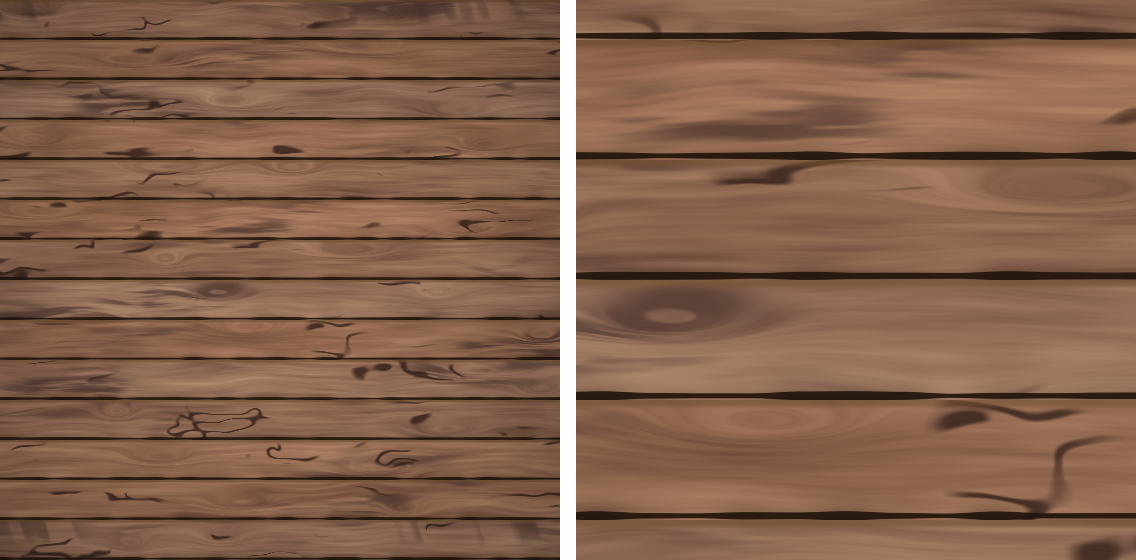
Left, the full canvas; right, a detail of the centre.
Give the GLSL for this texture, as a WebGL 1 fragment shader.

```glsl
precision highp float;
// Weathered wooden wall: fourteen full-width horizontal planks with dark seams.
// Stretched noise makes the grain, which bends around scattered knots;
// masked noise adds stains, cracks and saw marks that differ on every plank.
uniform vec2 u_resolution;

const float PLANKS = 14.0;
const vec3 DARK_WOOD = vec3(0.31, 0.20, 0.15);
const vec3 MID_WOOD = vec3(0.54, 0.385, 0.30);
const vec3 LIGHT_WOOD = vec3(0.73, 0.56, 0.44);
const vec3 STAIN = vec3(0.27, 0.185, 0.165);
const vec3 CRACK = vec3(0.17, 0.10, 0.08);
const vec3 SEAM = vec3(0.13, 0.08, 0.045);
const vec3 LIP = vec3(0.43, 0.30, 0.18);

float hash(vec2 p) {
  return fract(sin(dot(p, vec2(127.1, 311.7))) * 43758.5);
}

float noise(vec2 p) {
  vec2 i = floor(p);
  vec2 f = fract(p);
  vec2 s = f * f * (3.0 - 2.0 * f);
  float low = mix(hash(i), hash(i + vec2(1.0, 0.0)), s.x);
  float high = mix(hash(i + vec2(0.0, 1.0)), hash(i + vec2(1.0, 1.0)), s.x);
  return mix(low, high, s.y);
}

// Three octaves of noise, weighted to sum to one.
float fbm(vec2 p) {
  return 0.56 * noise(p) + 0.28 * noise(p * 2.03 + 7.3) + 0.16 * noise(p * 4.12 + 3.1);
}

// Sum of soft elliptical bumps, used to bend the grain into ovals.
float knots(vec2 p, float id) {
  float bump = 0.0;
  for (int i = 0; i < 2; i++) {
    vec2 key = vec2(id, float(i) + 0.5);
    vec2 centre = vec2(hash(key) * PLANKS, 0.2 + 0.6 * hash(key + 3.7));
    vec2 radius = vec2(0.4 + 0.8 * hash(key + 8.1), 0.18);
    vec2 d = (p - centre) / radius;
    bump += exp(-min(dot(d, d), 20.0));
  }
  return bump;
}

// Bare wood colour for a tone from 0 to 1.
vec3 woodRamp(float tone) {
  vec3 low = mix(DARK_WOOD, MID_WOOD, clamp(tone * 2.0, 0.0, 1.0));
  return mix(low, LIGHT_WOOD, clamp(tone * 2.0 - 1.0, 0.0, 1.0));
}

float grainTone(vec2 g) {
  float broad = fbm(g * vec2(0.45, 3.0)) - 0.5;
  float fibres = fbm(g * vec2(0.7, 13.0) + 31.0) - 0.5;
  return 0.61 + 0.52 * broad + 0.42 * fibres;
}

// Dark streaks gathered into long patches.
float stains(vec2 p, vec2 g) {
  float cover = smoothstep(0.52, 0.76, fbm(p * vec2(0.28, 1.3) + 53.0));
  return cover * smoothstep(0.34, 0.64, fbm(g * vec2(0.8, 8.0) + 17.0));
}

// Thin contour lines of warped noise, kept only in small areas.
float cracks(vec2 p) {
  float warp = noise(p * vec2(2.0, 3.0) + 9.0) - 0.5;
  float level = abs(noise(p * vec2(0.9, 4.0) + warp) - 0.5);
  float area = smoothstep(0.66, 0.80, noise(p * vec2(0.75, 2.2) + 71.0));
  return area * (1.0 - smoothstep(0.02, 0.10, level));
}

// Slanted upright bands left by a saw along part of a plank.
float sawMarks(vec2 p, float f) {
  float reach = smoothstep(0.4, 0.65, noise(p * vec2(0.25, 0.1) + 5.0));
  float band = smoothstep(0.4, 0.75, noise(vec2(p.x * 4.5 + f * 1.5, p.y * 1.3)));
  return reach * band * smoothstep(0.3, 0.6, f);
}

void main() {
  vec2 uv = gl_FragCoord.xy / u_resolution;
  float row = uv.y * PLANKS;
  float id = floor(row);
  float f = fract(row);
  float pixel = PLANKS / u_resolution.y;

  // Plank coordinates, in plank heights, with a separate seed per plank.
  vec2 local = vec2(uv.x * PLANKS, f);
  vec2 p = local + id * vec2(23.7, 11.3);
  float bump = knots(local, id);
  float bend = noise(p * vec2(0.7, 1.8)) - 0.5;
  vec2 g = p + vec2(0.0, 0.4 * bump + 0.18 * bend);

  // Wood and its wear.
  float shade = hash(vec2(id, 4.2)) - 0.5;
  float warmth = hash(vec2(id, 9.6)) - 0.5;
  vec3 col = woodRamp(grainTone(g) + 0.12 * shade - 0.06 * bump);
  col *= 1.0 + warmth * vec3(0.04, -0.01, -0.06);
  float sawn = step(0.8, hash(vec2(id, 2.8)));
  col = mix(col, STAIN, 0.4 * sawn * sawMarks(p, f));
  col = mix(col, STAIN, 0.68 * stains(p, g));
  col = mix(col, CRACK, 0.75 * cracks(p));

  // Edge shadow, worn golden lip under each seam, then the ragged seam itself.
  float ragged = noise(vec2(p.x * 2.4, id + 40.0));
  col *= 1.0 - 0.45 * ragged * exp(-f * 11.0);
  col = mix(col, LIP, 0.6 * smoothstep(0.92, 0.97, f));
  float halfWidth = 0.016 + 0.022 * ragged;
  float seam = 1.0 - smoothstep(halfWidth - pixel * 0.5, halfWidth + pixel * 0.7, abs(f - 0.035));
  col = mix(col, SEAM, 0.92 * seam);

  // Light falls off towards the borders.
  vec2 fromCentre = uv - 0.5;
  col *= 1.03 - 0.55 * dot(fromCentre, fromCentre);
  gl_FragColor = vec4(col, 1.0);
}
```
